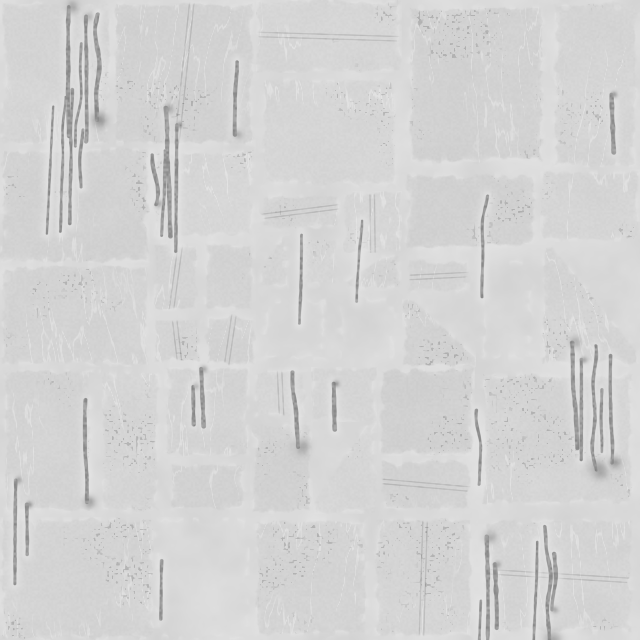
A Shadertoy shader for this texture:

```glsl
const float CLOUD_TONE = 0.852;   // blurred gaps between patches
const float PATCH_TONE = 0.828;   // flat pasted patches
const float RIM_TONE   = 0.895;   // pale flecks and crack halos
const float CRACK_TONE = 0.56;    // dark strokes
const float PATCH_VARIATION = 0.022;
const float GRAIN = 0.020;
const float SMALL_PATCH = 0.13;   // size limit near the centre
const float LARGE_PATCH = 0.30;   // size limit near the border
const vec2  CLUSTERS = vec2(6.0, 5.0);
const float CRACK_SPACING = 0.014;
const float HALO_RADIUS = 0.010;
const float SEED = 3.0;

float hash(vec2 p) {
    vec3 q = fract(p.xyx * vec3(0.1031, 0.1030, 0.0973));
    q += dot(q, q.yzx + 33.33);
    return fract((q.x + q.y) * q.z);
}

float noise(vec2 p) {
    vec2 i = floor(p), f = fract(p);
    f = f * f * (3.0 - 2.0 * f);
    return mix(mix(hash(i), hash(i + vec2(1, 0)), f.x),
               mix(hash(i + vec2(0, 1)), hash(i + vec2(1, 1)), f.x), f.y);
}

float fbm(vec2 p) {
    float sum = 0.0, amp = 0.5;
    for (int i = 0; i < 4; i++) {
        sum += amp * noise(p);
        p = p * 2.03 + 17.1;
        amp *= 0.5;
    }
    return sum / 0.9375;
}

// Splits the canvas into rectangles, finer near the centre; returns an id
float findPatch(vec2 p, out vec2 lo, out vec2 hi) {
    float id = SEED;
    lo = vec2(0.0);
    hi = vec2(1.0);
    for (int i = 0; i < 8; i++) {
        vec2 size = hi - lo;
        float away = length(0.5 * (lo + hi) - 0.5);
        float limit = mix(SMALL_PATCH, LARGE_PATCH, smoothstep(0.12, 0.42, away));
        if (i > 2 && max(size.x, size.y) < limit) break;
        vec2 cut = mix(lo, hi, mix(0.36, 0.64, hash(vec2(id, 1.7))));
        bool upright = size.x > size.y;
        bool below = upright ? p.x < cut.x : p.y < cut.y;
        if (upright) { if (below) hi.x = cut.x; else lo.x = cut.x; }
        else         { if (below) hi.y = cut.y; else lo.y = cut.y; }
        id = id * 2.0 + (below ? 0.0 : 1.0);
    }
    return id;
}

float paper(vec2 p, float px) {
    float cloud = CLOUD_TONE + 0.07 * (fbm(p * 16.0) - 0.5);
    vec2 lo, hi;
    float id = findPatch(p, lo, hi);
    vec2 size = hi - lo, q = p - 0.5 * (lo + hi);
    float kind = hash(vec2(id, 4.3)), tilt = hash(vec2(id, 8.9)) - 0.5;

    // Ragged rectangle, sometimes cut to a triangle
    vec2 inset = abs(q) - 0.5 * size + mix(0.003, 0.016, hash(vec2(id, 6.1)));
    float edge = max(inset.x, inset.y) + 0.014 * (fbm(p * 55.0) - 0.5);
    float slant = dot(q, normalize(vec2(sign(tilt) * size.y, size.x)));
    if (kind > 0.16 && kind < 0.32) edge = max(edge, slant - 0.01);
    float mask = 1.0 - smoothstep(-0.0015 - px, 0.0015 + px, edge);
    if (kind < 0.12 && max(size.x, size.y) < 0.2) mask = 0.0;

    // Surface grain, soft mottling and pale wrinkles
    float tone = PATCH_TONE + PATCH_VARIATION * (hash(vec2(id, 2.2)) - 0.5);
    tone += 0.025 * (fbm(p * vec2(14.0, 20.0)) - 0.5) + GRAIN * (noise(p * 330.0) - 0.5);
    vec2 fold = vec2(p.x + tilt * 0.5 * p.y, p.y * 0.2) * 45.0;
    float ridge = 1.0 - abs(2.0 * fbm(fold + id) - 1.0);
    tone += 0.045 * smoothstep(0.94, 1.0, ridge) * smoothstep(0.45, 0.65, noise(p * 9.0 + id));

    // Dark dust in a wedge
    float dust = smoothstep(0.72, 0.9, noise(p * 290.0 + 5.0)) * smoothstep(0.56, 0.72, fbm(p * 13.0 + 40.0));
    tone -= 0.13 * dust;

    // Fine parallel rules
    if (kind > 0.72) {
        vec2 s = size.x > 1.25 * size.y ? q.yx : q;
        float across = s.x + s.y * tilt * 0.3;
        float rule = abs(abs(across) - 0.0035);
        tone -= 0.11 * (1.0 - smoothstep(0.0003, 0.0008 + px, rule)) * (0.6 + 0.4 * noise(p * 120.0));
    }
    tone = mix(cloud, tone, mask);
    float rim = exp(-abs(edge) / 0.004) * smoothstep(0.45, 0.75, noise(p * 85.0));
    return mix(tone, RIM_TONE, 0.6 * rim);
}

// Clusters of near-vertical strokes: x = ink, y = pale halo, z = smudge
vec3 cracks(vec2 p, float px) {
    vec3 sum = vec3(0.0);
    for (int c = 0; c < int(CLUSTERS.x * CLUSTERS.y); c++) {
        float id = float(c) + SEED * 50.0;
        vec2 cell = vec2(mod(float(c), CLUSTERS.x), floor(float(c) / CLUSTERS.x));
        vec2 jitter = vec2(hash(vec2(id, 1.1)), hash(vec2(id, 2.3))) - 0.5;
        vec2 origin = (cell + 0.5 + 0.85 * jitter) / CLUSTERS;
        vec2 reach = abs(p - origin);
        if (hash(vec2(id, 3.7)) < 0.32 || reach.x > 0.11 || reach.y > 0.22) continue;
        float outer = smoothstep(0.15, 0.36, length(origin - 0.5));
        int count = 1 + int(5.5 * outer * hash(vec2(id, 5.9)));
        for (int k = 0; k < count; k++) {
            vec2 key = vec2(id, 11.0 + 7.0 * float(k));
            float r1 = hash(key), r2 = hash(key + 0.37), r3 = hash(key + 0.71);
            vec2 q = p - origin;
            q.x -= (float(k) - 0.5 * float(count - 1)) * CRACK_SPACING + 0.008 * (r1 - 0.5);
            q.y -= 0.06 * (r2 - 0.5);
            float halfLength = mix(0.035, 0.11, r3) * mix(0.65, 1.0, outer);
            q.x += 0.10 * (r2 - 0.5) * q.y + 0.014 * r1 * (noise(vec2(p.y * 20.0, id + 9.0 * r1)) - 0.5);
            float d = length(vec2(q.x, max(abs(q.y) - halfLength, 0.0)));
            float width = mix(0.0013, 0.0031, r2) * (0.75 + 0.5 * noise(vec2(p.y * 90.0, id + r3)));
            sum.x = max(sum.x, 1.0 - smoothstep(width - 0.0006, width + 0.0006 + px, d));
            sum.y = max(sum.y, exp(-d * d / (HALO_RADIUS * HALO_RADIUS)));
            vec2 tip = q - vec2(0.004, r1 < 0.5 ? halfLength : -halfLength);
            float radius = mix(0.005, 0.017, r3 * r1);
            float smudge = exp(-dot(tip, tip) / (radius * radius)) * step(0.4, r2);
            sum.z = max(sum.z, smudge);
        }
    }
    return sum;
}

void mainImage(out vec4 fragColor, in vec2 fragCoord) {
    vec2 p = fragCoord / iResolution.xy;
    float px = 0.7 / iResolution.y;
    float tone = paper(p, px);
    vec3 crack = cracks(p, px);
    tone = mix(tone, RIM_TONE, crack.y * (0.45 + 0.5 * noise(p * vec2(60.0, 25.0))));
    tone -= 0.24 * crack.z * (0.4 + 0.9 * fbm(p * 50.0));
    float ink = CRACK_TONE + 0.16 * (noise(p * 260.0) - 0.4);
    tone = mix(tone, min(tone, ink), 0.93 * crack.x);
    fragColor = vec4(vec3(tone), 1.0);
}
```
